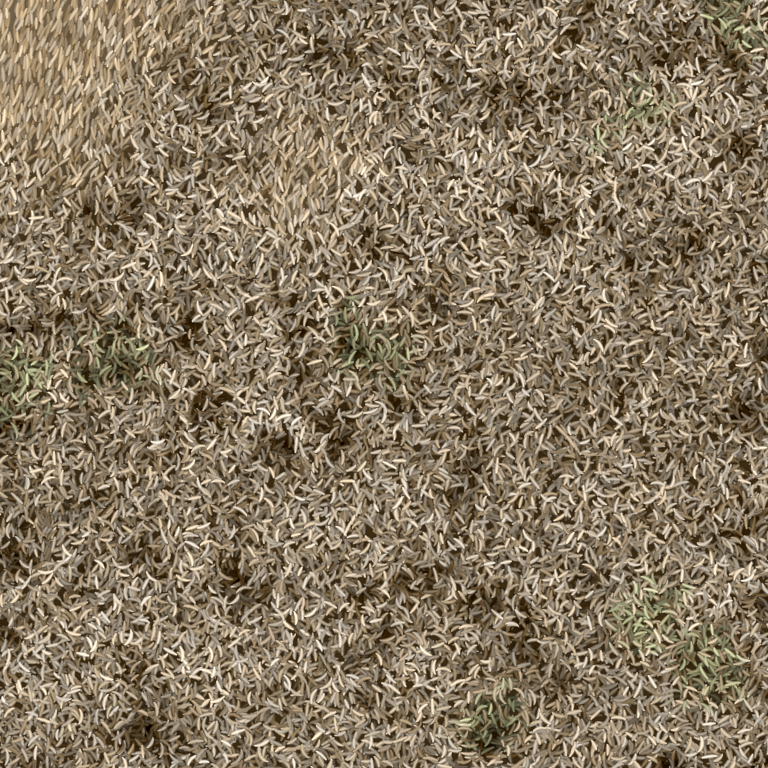
A Shadertoy shader for this texture:

```glsl
#define GRID 52.0
#define LAYERS 7
#define BLADE_WIDTH 0.20
#define BLADE_LENGTH 0.62
#define SOIL_TONE 0.17
#define BACK_TONE 0.41
#define FRONT_TONE 0.69
#define TONE_SPREAD 0.50
#define RIM_SHADE 0.15
#define WARMTH vec3(0.068, 0.0, -0.098)
#define GREEN_TINT vec3(0.93, 1.0, 0.66)

vec3 hash3(vec2 cell, float seed) {
    vec3 p = fract(vec3(cell.xyx + seed * 17.3) * vec3(0.1031, 0.1030, 0.0973));
    p += dot(p, p.yxz + 33.33);
    return fract((p.xxy + p.yzz) * p.zyx);
}

// Layered sines, warped and turned at each octave, about -1 to 1
float ripple(vec2 p) {
    float sum = 0.0, amp = 0.5;
    for (int i = 0; i < 4; i++) {
        p = mat2(0.8, 0.6, -0.6, 0.8) * p * 1.6 + 1.7;
        sum += amp * sin(p.x + 1.4 * sin(p.y));
        amp *= 0.65;
    }
    return sum;
}

// Cellular spots: only a share of the cells holds one
float clumps(vec2 p, float seed, float share) {
    vec2 cell = floor(p);
    float amount = 0.0;
    for (int j = -1; j <= 1; j++)
    for (int i = -1; i <= 1; i++) {
        vec2 id = cell + vec2(i, j);
        vec3 rnd = hash3(id, seed);
        float spot = smoothstep(0.6, 0.05, length(p - id - rnd.xy));
        amount = max(amount, spot * step(rnd.z, share));
    }
    return amount;
}

// x: soft coverage of a curved blade, y: its shaded rim, z: its centre line
vec3 blade(vec2 p, float angle, float halfLength, float bend) {
    float c = cos(angle), s = sin(angle);
    p = vec2(c * p.x + s * p.y, c * p.y - s * p.x);
    p.y -= bend * (p.x * p.x - 0.12);
    float along = abs(p.x) / halfLength;
    float width = BLADE_WIDTH * (1.0 - 0.4 * min(along * along, 1.0));
    float d = length(vec2(max(abs(p.x) - halfLength, 0.0), p.y));
    return vec3(smoothstep(width * 1.3, width * 0.05, d),
                smoothstep(width * 1.9, width * 0.7, d),
                smoothstep(width, 0.0, d));
}

void mainImage(out vec4 fragColor, in vec2 fragCoord) {
    vec2 uv = fragCoord / iResolution.y;

    // Broad patches: dry straw, dark hollows, green sprigs
    float drift = ripple(uv * 5.0);
    float mottle = ripple(uv * 19.0 + 2.0);
    vec2 warped = uv + 0.03 * vec2(ripple(uv * 14.0), ripple(uv.yx * 14.0 + 4.0));
    float straw = smoothstep(0.36, 0.06, length(warped - vec2(0.0, 1.0)) + 0.05 * drift);
    straw = max(straw, 0.6 * smoothstep(0.14, 0.02, length(warped - vec2(0.38, 0.76))));
    float hollow = clumps(warped * 15.0, 3.0, 0.35) * (1.0 - straw);
    float sprig = clumps(warped * 6.0, 8.0, 0.16) * (1.0 - straw);

    float soil = SOIL_TONE + 0.22 * straw - 0.06 * hollow;
    vec3 color = soil + WARMTH;

    // Blades laid from back to front
    for (int layer = 0; layer < LAYERS; layer++) {
        float depth = float(layer) / float(LAYERS - 1);
        vec2 p = uv * (GRID + 2.0 * float(layer)) + 7.37 * float(layer);
        vec2 cell = floor(p);
        for (int j = -1; j <= 1; j++)
        for (int i = -1; i <= 1; i++) {
            vec2 id = cell + vec2(i, j);
            vec3 place = hash3(id, float(layer) + 1.0);
            vec3 look = hash3(id, float(layer) + 21.0);

            float spread = mix(2.8, 0.7, straw);
            float angle = 1.35 + (place.z - 0.5) * spread + 0.3 * drift * (1.0 - straw);
            float halfLength = BLADE_LENGTH * mix(0.55, 1.0, look.y);
            float bend = (fract(look.y * 7.0) - 0.5) * mix(1.1, 0.3, straw);
            vec3 shape = blade(p - id - place.xy, angle, halfLength, bend);

            float tone = mix(BACK_TONE, FRONT_TONE, depth);
            tone += (look.x - 0.5) * TONE_SPREAD * (1.0 - 0.45 * straw);
            tone += 0.06 * (shape.z - 0.5) + 0.07 * straw;
            tone += 0.035 * drift + 0.055 * mottle;
            tone -= hollow * 0.26 * (0.4 + look.z);

            vec3 bladeColor = tone + WARMTH * (0.6 + 0.8 * look.z + 0.35 * straw);
            float green = 0.6 * smoothstep(0.0, 0.4, sprig - 0.15 - 0.8 * look.z);
            bladeColor = mix(bladeColor, (tone - 0.08) * GREEN_TINT, green);

            color *= 1.0 - RIM_SHADE * shape.y * (1.0 - 0.5 * straw);
            color = mix(color, bladeColor, shape.x);
        }
    }
    fragColor = vec4(clamp(color, 0.0, 1.0), 1.0);
}
```
